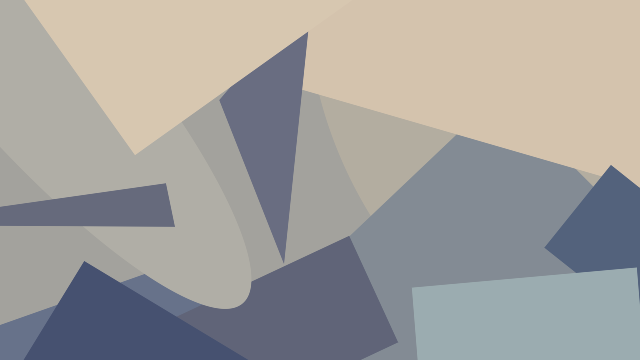
Write a Shadertoy shader that draws this background.

```glsl
// Signed distance to the line a-b, negative on its left side
float edge(vec2 p, vec2 a, vec2 b) {
    vec2 d = normalize(b - a);
    return dot(p - a, vec2(d.y, -d.x));
}

// Convex shapes, corners listed counterclockwise
float triangle(vec2 p, vec2 a, vec2 b, vec2 c) {
    return max(edge(p, a, b), max(edge(p, b, c), edge(p, c, a)));
}

float quad(vec2 p, vec2 a, vec2 b, vec2 c, vec2 d) {
    return max(max(edge(p, a, b), edge(p, b, c)),
               max(edge(p, c, d), edge(p, d, a)));
}

// Approximate distance to an ellipse whose first radius follows axis
float ellipse(vec2 p, vec2 center, vec2 axis, vec2 radii) {
    vec2 u = normalize(axis);
    vec2 q = p - center;
    q = vec2(dot(q, u), dot(q, vec2(-u.y, u.x)));
    float k = length(q / radii);
    return k * (k - 1.0) / max(length(q / (radii * radii)), 1e-4);
}

// Lay a flat colour over the base with a soft one-pixel edge
vec3 paint(vec3 base, vec3 color, float dist, float pixel) {
    return mix(color, base, smoothstep(-0.5 * pixel, 0.5 * pixel, dist));
}

void mainImage(out vec4 fragColor, in vec2 fragCoord) {
    float pixel = 1.0 / iResolution.y;
    vec2 p = fragCoord * pixel;
    p.x *= (16.0 / 9.0) * iResolution.y / iResolution.x;

    const vec3 stone = vec3(0.640, 0.635, 0.614);
    const vec3 paleStone = vec3(0.690, 0.682, 0.650);
    const vec3 taupe = vec3(0.702, 0.677, 0.626);
    const vec3 sand = vec3(0.832, 0.765, 0.679);
    const vec3 lightSand = vec3(0.844, 0.779, 0.692);
    const vec3 steel = vec3(0.514, 0.547, 0.580);
    const vec3 slate = vec3(0.404, 0.447, 0.541);
    const vec3 plum = vec3(0.375, 0.394, 0.472);
    const vec3 violet = vec3(0.412, 0.428, 0.504);
    const vec3 wedgeGray = vec3(0.400, 0.416, 0.488);
    const vec3 navy = vec3(0.275, 0.317, 0.440);
    const vec3 denim = vec3(0.326, 0.384, 0.488);
    const vec3 paleTeal = vec3(0.609, 0.676, 0.690);

    // Ground and broad disc
    vec3 color = paint(stone, taupe, length(p - vec2(2.060, 1.037)) - 1.211, pixel);

    // Large blocks behind the ellipse
    color = paint(color, steel, quad(p, vec2(1.389, 0.741), vec2(0.694, 0.081),
        vec2(1.296, -0.523), vec2(1.991, 0.139)), pixel);
    color = paint(color, slate, quad(p, vec2(0.544, 0.289), vec2(-0.046, 0.081),
        vec2(-0.046, -0.1), vec2(0.680, -0.1)), pixel);
    color = paint(color, plum, quad(p, vec2(0.970, 0.345), vec2(0.417, 0.086),
        vec2(0.553, -0.211), vec2(1.106, 0.049)), pixel);

    // Long tilted ellipse
    color = paint(color, paleStone, ellipse(p, vec2(0.059, 0.868),
        vec2(0.655, -0.756), vec2(0.940, 0.229)), pixel);

    // Sandy planes with the spike between them
    color = paint(color, sand, quad(p, vec2(0.700, 0.791), vec2(1.800, 0.473),
        vec2(1.800, 1.1), vec2(0.700, 1.1)), pixel);
    color = paint(color, violet, triangle(p, vec2(0.609, 0.722),
        vec2(0.789, 0.266), vec2(0.868, 1.025)), pixel);
    color = paint(color, lightSand, triangle(p, vec2(-0.004, 1.1),
        vec2(0.375, 0.569), vec2(1.119, 1.1)), pixel);

    // Foreground pieces
    color = paint(color, wedgeGray, quad(p, vec2(-0.046, 0.419), vec2(-0.046, 0.373),
        vec2(0.486, 0.370), vec2(0.461, 0.491)), pixel);
    color = paint(color, navy, triangle(p, vec2(0.234, 0.275),
        vec2(0.004, -0.1), vec2(0.856, -0.1)), pixel);
    color = paint(color, denim, quad(p, vec2(1.697, 0.542), vec2(1.512, 0.312),
        vec2(1.852, 0.042), vec2(2.037, 0.271)), pixel);
    color = paint(color, paleTeal, quad(p, vec2(1.144, 0.201), vec2(1.168, -0.1),
        vec2(1.798, -0.1), vec2(1.769, 0.257)), pixel);

    fragColor = vec4(color, 1.0);
}
```
